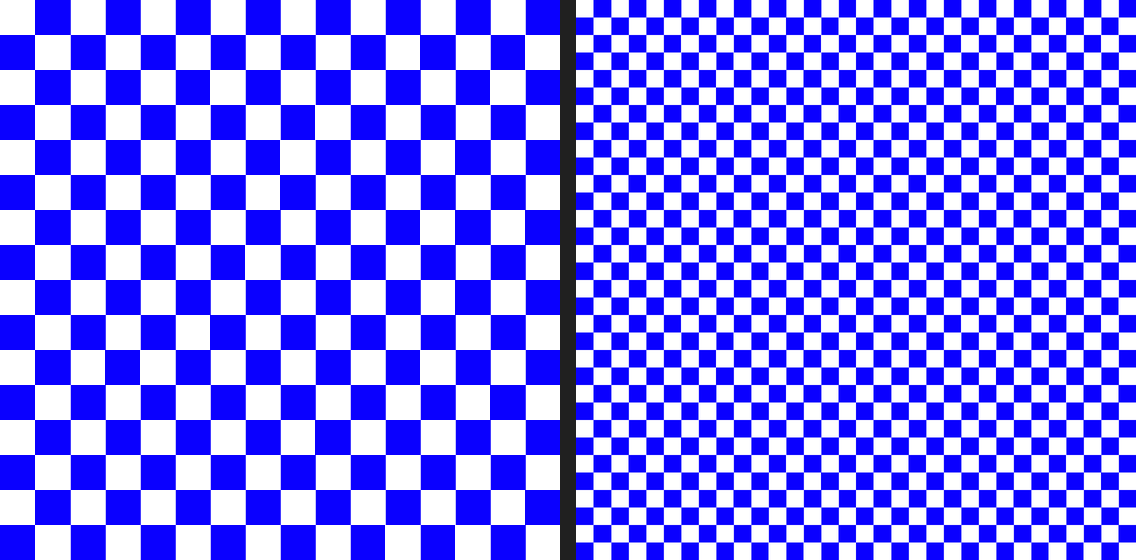
Left, the tile; right, the same tile 2 across and 2 down.
This pattern is drawn by a WebGL 1 fragment shader. Its source:

```glsl
precision highp float;
// Blue and white checkerboard of 16 by 16 squares (8 by 8 repeats).
// Signed distances to the nearest edges are smoothed per axis and multiplied;
// most upright edges sit a hair to the right, a random few do not.

#define CELLS 16.0
#define EDGE_SHIFT 0.022
#define STRAIGHT_SHARE 0.12
#define BLUE vec3(0.04, 0.0, 1.0)
#define WHITE vec3(1.0)

uniform vec2 u_resolution;

float hash(vec2 p) {
  vec3 q = fract(vec3(p.xyx) * 0.1031);
  q += dot(q, q.yzx + 33.33);
  return fract((q.x + q.y) * q.z);
}

// Offset of one upright edge in a row; the border edge stays put so it tiles.
float edgeShift(float edge, float row) {
  float inner = step(1.5, edge) * step(edge, CELLS - 0.5);
  return EDGE_SHIFT * inner * step(STRAIGHT_SHARE, hash(vec2(edge, row)));
}

// +1 in even bands and -1 in odd ones, blended over one pixel at the edge.
float bandSign(float fromEdge, float edge, float pixel) {
  float side = clamp(2.0 * fromEdge / pixel, -1.0, 1.0);
  return side * (1.0 - 2.0 * mod(edge, 2.0));
}

void main() {
  vec2 p = gl_FragCoord.xy / u_resolution * CELLS;
  vec2 pixel = CELLS / u_resolution;
  vec2 edge = floor(p + 0.5);
  vec2 fromEdge = p - edge;
  fromEdge.x -= edgeShift(edge.x, floor(p.y));

  float checker = bandSign(fromEdge.x, edge.x, pixel.x)
                * bandSign(fromEdge.y, edge.y, pixel.y);
  gl_FragColor = vec4(mix(WHITE, BLUE, 0.5 + 0.5 * checker), 1.0);
}
```
